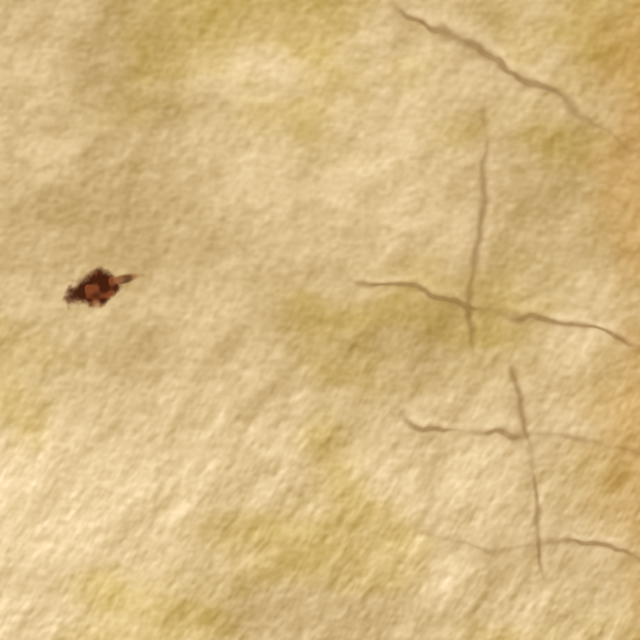
Write a Shadertoy shader that draws this texture.

```glsl
const vec3 PARCHMENT = vec3(0.852, 0.742, 0.541);
const vec3 TONE_AXIS = vec3(1.0, 1.06, 1.2);     // how light and shade tint the sheet
const vec3 OLIVE_TINT = vec3(-0.045, -0.05, -0.11);
const vec3 WARM_EDGE = vec3(0.77, 0.59, 0.32);
const vec3 CREASE_INK = vec3(0.50, 0.36, 0.20);
const vec3 SPOT_DARK = vec3(0.25, 0.10, 0.04);
const vec3 SPOT_RED = vec3(0.50, 0.25, 0.13);
const vec2 SPOT_CENTER = vec2(0.147, 0.547);
const vec2 SPOT_RADII = vec2(0.042, 0.025);
const float MOTTLE = 0.25;
const float RELIEF = 0.85;
const float GRAIN = 0.075;
const float CREASE_WIDTH = 0.0045;
const int OBLIQUE_CREASES = 4;
const int UPRIGHT_CREASES = 2;

float hash(vec2 p) {
    vec3 q = fract(vec3(p.xyx) * 0.1031);
    q += dot(q, q.yzx + 33.33);
    return fract((q.x + q.y) * q.z);
}

float noise(vec2 p) {
    vec2 i = floor(p), f = fract(p);
    f = f * f * (3.0 - 2.0 * f);
    return mix(mix(hash(i), hash(i + vec2(1, 0)), f.x),
               mix(hash(i + vec2(0, 1)), hash(i + vec2(1, 1)), f.x), f.y);
}

float fbm(vec2 p) {
    float sum = 0.0, amp = 0.5;
    for (int i = 0; i < 4; i++) {
        sum += amp * noise(p);
        p = mat2(0.8, 0.6, -0.6, 0.8) * p * 2.03 + 17.3;
        amp *= 0.5;
    }
    return sum / 0.9375;
}

// Crumpled surface: isotropic wrinkles plus ridges that fall to the right
float height(vec2 p) {
    vec2 ridge = mat2(0.82, 0.57, -0.57, 0.82) * p;
    float lower = 1.0 - smoothstep(0.2, 0.6, p.y);
    return fbm(p * 14.0 + 5.0) + (0.25 + 0.6 * lower) * fbm(ridge * vec2(22.0, 10.0) + 40.0);
}

// x: dark groove, y: lit lip beside it
vec2 crease(float side, float along, float len, float seed) {
    float mask = smoothstep(0.0, 0.05, along) * (1.0 - smoothstep(len - 0.06, len, along));
    float broken = smoothstep(0.25, 0.75, noise(vec2(along * 17.0, seed * 7.7)));
    float w = CREASE_WIDTH * (0.7 + 0.8 * noise(vec2(along * 30.0, seed + 50.0)));
    float groove = exp(-pow(abs(side) / w, 2.0)) * (0.2 + 0.8 * broken);
    float shade = 0.22 * exp(-abs(side) / (4.0 * w));
    float lip = exp(-pow(abs(side - 2.4 * w) / (1.7 * w), 2.0));
    return mask * vec2(groove + shade, lip * (0.3 + 0.7 * broken));
}

vec2 allCreases(vec2 p) {
    vec2 sum = vec2(0.0);
    vec2 wander = vec2(fbm(p.yx * 9.0 + 3.0), fbm(p * 9.0 + 70.0)) - 0.5;
    for (int i = 0; i < OBLIQUE_CREASES; i++) {
        float k = float(i);
        float start = 0.52 + 0.14 * hash(vec2(k, 4.0));
        float slope = -0.08 - 0.5 * exp(-1.3 * k);
        float level = 1.01 - 0.84 * pow(k / 3.0, 0.6);
        float side = p.y - level - slope * (p.x - start) - 0.07 * wander.y;
        sum += crease(side * inversesqrt(1.0 + slope * slope), p.x - start, 0.5, k + 1.0);
    }
    for (int i = 0; i < UPRIGHT_CREASES; i++) {
        float k = float(i);
        float down = 0.86 - 0.40 * k - p.y;
        float side = p.x - 0.76 - 0.04 * k - mix(-0.05, 0.14, k) * down - 0.04 * wander.x;
        sum += 0.75 * crease(side, down, 0.44 - 0.06 * k, k + 21.0);
    }
    return sum;
}

void mainImage(out vec4 fragColor, in vec2 fragCoord) {
    vec2 p = fragCoord / iResolution.xy;

    // Mottling, relief lit from the upper left, and soft fibre grain
    float mottle = fbm(p * 4.5 + 11.0) - 0.5;
    float relief = height(p) - height(p + vec2(-0.0025, 0.0035));
    float grain = 0.6 * noise(p * 115.0) + 0.4 * noise(p * vec2(70.0, 190.0) + 9.0) - 0.5;
    float tone = MOTTLE * mottle + RELIEF * relief + GRAIN * grain;
    tone += 0.02 * (0.5 - p.y);
    vec3 color = PARCHMENT + TONE_AXIS * tone;

    // Yellowish stains
    float stain = smoothstep(0.52, 0.78, fbm(p * vec2(4.0, 6.0) + 31.0));
    color += OLIVE_TINT * stain * (0.6 + 0.8 * noise(p * 24.0));

    // Toasted right margin
    float margin = smoothstep(0.9, 1.04, p.x + 0.22 * (fbm(p * vec2(5.0, 8.0) + 60.0) - 0.5));
    color = mix(color, WARM_EDGE + TONE_AXIS * tone, 0.6 * margin);

    // Folds
    vec2 fold = allCreases(p);
    color += TONE_AXIS * 0.06 * fold.y;
    color = mix(color, CREASE_INK, 0.5 * clamp(fold.x, 0.0, 1.0));

    // Dark spot with a ragged rim and a thin tail
    vec2 s = p - SPOT_CENTER;
    s = mat2(0.97, -0.22, 0.22, 0.97) * s;
    float ragged = fbm(p * 38.0) - 0.5;
    float body = length(s / SPOT_RADII) - 1.0 + 0.9 * ragged;
    float tail = length((s - vec2(0.045, 0.006)) / vec2(0.026, 0.007)) - 1.0 + 0.8 * ragged;
    float spot = max(1.0 - smoothstep(-0.25, 0.25, body),
                     0.7 * (1.0 - smoothstep(-0.4, 0.4, tail)));
    vec3 spotColor = mix(SPOT_DARK, SPOT_RED, smoothstep(0.5, 0.8, noise(p * 80.0 + 2.0)));
    color = mix(color, spotColor, 0.95 * spot);

    fragColor = vec4(clamp(color, 0.0, 1.0), 1.0);
}
```
